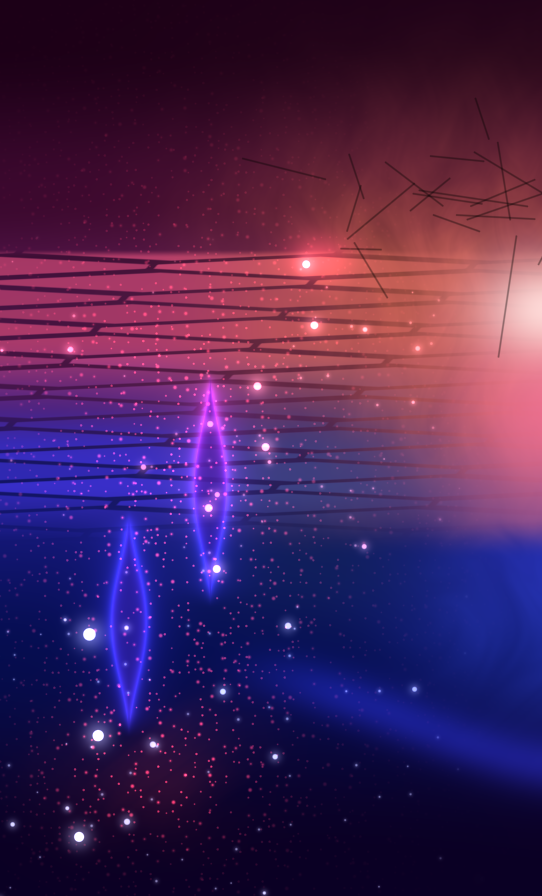
Write a Shadertoy shader that draws this background.

```glsl
// Cosmic dusk: a wine-to-navy gradient with a warm glow at the right, crossed by
// a sheared lattice of flat diamonds, two spindles, cracks, hashed stars and dust.
// Layered sines shape the clouds.

const vec3 NIGHT = vec3(0.11, 0.0, 0.09), WINE = vec3(0.23, 0.03, 0.18);
const vec3 PLUM = vec3(0.34, 0.09, 0.32), BLUE = vec3(0.09, 0.1, 0.5);
const vec3 NAVY = vec3(0.02, 0.05, 0.31), ABYSS = vec3(0.04, 0.0, 0.14);
const vec3 ORANGE = vec3(0.74, 0.36, 0.28), ROSE = vec3(0.96, 0.45, 0.58);
const vec3 PINK_CELL = vec3(0.82, 0.29, 0.46), CORAL_CELL = vec3(0.84, 0.4, 0.36);
const vec3 BLUE_CELL = vec3(0.25, 0.2, 0.86), SLATE_CELL = vec3(0.24, 0.27, 0.52);
const vec3 MAGENTA = vec3(0.76, 0.2, 0.84), EMBER = vec3(0.9, 0.22, 0.3);
const float LATTICE_TOP = 0.72, ROW_HEIGHT = 0.0352, CELL_WIDTH = 0.59, SHEAR = 0.052;
const int CRACKS = 20;

float hash(vec2 p) {
  p = fract(p * vec2(0.1031, 0.1137));
  p += dot(p, p.yx + 33.33);
  return fract((p.x + p.y) * p.x * 47.3);
}

// Gaussian spot: centre in xy, radii in zw
float glow(vec2 p, vec4 spot) {
  vec2 d = (p - spot.xy) / spot.zw;
  return exp(-dot(d, d));
}

float clouds(vec2 p) {
  float sum = 0.0, amp = 0.5;
  for (int i = 0; i < 5; i++) {
    p += 0.6 * sin(p.yx * 1.3 + float(i));
    sum += amp * sin(p.x) * sin(p.y + 1.0);
    p = mat2(1.3, 1.2, -1.2, 1.3) * p;
    amp *= 0.6;
  }
  return 0.5 + 0.5 * sum;
}

float segment(vec2 p, vec2 a, vec2 d) {
  return length(p - a - d * clamp(dot(p - a, d) / dot(d, d), 0.0, 1.0));
}

// Staggered rows of tapered diamonds
float lattice(vec2 p, float px) {
  float mask = 0.0, aa = px / ROW_HEIGHT;
  for (int i = 0; i < 2; i++) {
    float stagger = 0.5 * float(i);
    float r = (LATTICE_TOP - p.y) / ROW_HEIGHT - stagger;
    float x = (p.x - 0.28 + SHEAR * (r - 0.5)) / CELL_WIDTH - stagger;
    float tip = abs(fract(x) - 0.5) * 2.0;
    float inside = mix(0.31, 0.06, tip) - abs(fract(r) - 0.5);
    float cell = smoothstep(-aa, aa, inside) * smoothstep(0.985, 0.965, tip);
    mask = max(mask, cell * (0.65 + 0.35 * hash(floor(vec2(x, r)) + 9.0)));
  }
  return mask;
}

// Disc with a soft halo
float star(float d, float radius, float px) {
  return smoothstep(radius + px, radius - px, d) + 0.4 * exp(-d * d / (radius * radius * 6.0));
}

// One jittered star per grid cell
float scatter(vec2 q, float grid, float density, float radius, float px) {
  vec2 id = floor(q * grid);
  vec2 spot = 0.25 + 0.5 * vec2(hash(id + 3.0), hash(id + 17.0));
  float d = length(fract(q * grid) - spot);
  float size = radius * (0.4 + 0.6 * hash(id + 41.0));
  return star(d / grid, size, px) * step(hash(id + 71.0), density) * smoothstep(0.25, 0.15, d);
}

// Dark leaf with a luminous rim
vec3 spindle(vec3 col, vec2 p, vec2 size, vec3 rim) {
  float t = clamp(p.y / size.y, -1.0, 1.0), taper = cos(1.5708 * t);
  float d = abs(p.x) - size.x * taper * taper, fade = smoothstep(1.0, 0.75, abs(t));
  col = mix(col, vec3(0.09, 0.05, 0.34), 0.75 * fade * smoothstep(0.004, -0.004, d));
  return col + rim * fade * (0.6 * exp(-abs(d) / 0.007) + 0.3 * exp(-max(d, 0.0) / 0.035));
}

void mainImage(out vec4 fragColor, in vec2 fragCoord) {
  vec2 p = fragCoord / iResolution.xy, aspect = vec2(iResolution.x / iResolution.y, 1.0);
  vec2 q = p * aspect;
  float px = 1.0 / iResolution.y, mist = clouds(q * 13.0);

  // Sky gradient and cool glows
  vec3 col = mix(ABYSS, NAVY, smoothstep(0.04, 0.29, p.y));
  col = mix(col, BLUE, smoothstep(0.26, 0.46, p.y));
  col = mix(col, PLUM, smoothstep(0.46, 0.6, p.y));
  col = mix(col, WINE, smoothstep(0.66, 0.78, p.y));
  col = mix(col, NIGHT, smoothstep(0.78, 0.95, p.y));
  col = mix(col, vec3(0.06, 0.13, 0.32), 0.7 * glow(p, vec4(0.58, 0.38, 0.25, 0.08)));
  col += vec3(0.12, 0.15, 0.38) * glow(p, vec4(1.05, 0.31, 0.25, 0.12)) * (0.6 + 0.7 * mist);
  float beam = (p.y - 0.25 + 0.11 * smoothstep(0.4, 1.1, p.x)) / 0.03;
  col += vec3(0.06, 0.07, 0.28) * exp(-beam * beam) * smoothstep(0.35, 0.65, p.x);

  // Warm glow with a soft lower edge
  float horizon = smoothstep(0.375, 0.425, p.y + 0.02 * (mist - 0.5));
  float warm = glow(p, vec4(0.88, 0.64, 0.42, 0.2)) * (0.65 + 0.55 * mist);
  float streaks = clouds(q * vec2(45.0, 22.0) + 4.0);
  col = mix(col, ORANGE * (0.85 + 0.3 * streaks), min(warm * horizon, 0.95));

  // Diamond lattice
  float cells = lattice(p, px);
  vec3 cool = mix(BLUE_CELL, SLATE_CELL, smoothstep(0.22, 0.52, p.x));
  vec3 hot = mix(PINK_CELL, CORAL_CELL, smoothstep(0.25, 0.65, p.x));
  float band = smoothstep(0.722, 0.712, p.y) * smoothstep(0.39, 0.46, p.y);
  band *= 1.0 - 0.75 * smoothstep(0.55, 0.95, p.x);
  band *= 1.0 - 0.55 * glow(p, vec4(0.1, 0.545, 0.9, 0.035));
  col *= 1.0 - 0.22 * band * (1.0 - cells);
  col = mix(col, mix(cool, hot, smoothstep(0.5, 0.63, p.y)), 0.85 * cells * band);

  // Rose edge and white core
  col = mix(col, ROSE, horizon * 0.9 * glow(p, vec4(1.03, 0.54, 0.21, 0.14)));
  col = mix(col, vec3(1.0, 0.87, 0.86), 0.95 * glow(p, vec4(1.01, 0.655, 0.13, 0.055)));
  col += vec3(0.35, 0.08, 0.12) * glow(p, vec4(0.59, 0.71, 0.06, 0.025));

  // Cracks
  for (int i = 0; i < CRACKS; i++) {
    vec2 s = vec2(float(i) * 7.0 + 1.0, 5.0);
    vec2 a = vec2(0.6 + 0.42 * hash(s), 0.7 + 0.16 * hash(s + 11.0)) * aspect;
    float turn = 6.2832 * hash(s + 23.0), len = 0.04 + 0.1 * hash(s + 31.0);
    float d = segment(q, a, len * vec2(cos(turn), sin(turn)));
    col *= 1.0 - 0.38 * smoothstep(1.2 * px + 0.0006, 0.0, d);
  }

  // Spindles
  vec3 rim = mix(BLUE_CELL, MAGENTA, smoothstep(0.38, 0.53, p.y));
  col = spindle(col, p - vec2(0.388, 0.455), vec2(0.03, 0.135), rim);
  col = spindle(col, p - vec2(0.238, 0.305), vec2(0.032, 0.13), BLUE_CELL);

  // Ember cloud and dust
  float ember = glow(p, vec4(0.28, 0.145, 0.17, 0.07));
  col += vec3(0.26, 0.07, 0.03) * ember * mist;
  float dust = scatter(q, 70.0, 0.35, 0.0017, px) + scatter(q + 0.37, 120.0, 0.3, 0.0011, px);
  col += EMBER * dust * 0.7 * min(glow(p, vec4(0.33, 0.42, 0.27, 0.29)) + ember, 1.0);

  // Scattered stars and two bright trails
  float stars = 0.7 * scatter(q + 0.11, 13.0, 0.28, 0.0035, px) + 0.4 * scatter(q, 32.0, 0.22, 0.0014, px);
  stars *= smoothstep(0.76, 0.66, p.y) * smoothstep(0.9, 0.7, p.x);
  for (int i = 0; i < 6; i++) {
    float k = float(i);
    vec2 rising = vec2(0.4 + 0.045 * k - 0.06 * mod(k, 2.0), 0.365 + 0.068 * k);
    vec2 falling = vec2(0.165 + 0.02 * sin(k * 2.2), 0.292 - 0.113 * k);
    stars += star(length(q - rising * aspect), 0.0042, px);
    stars += star(length(q - falling * aspect), 0.0068 - 0.0007 * k, px);
  }
  col += stars * mix(vec3(0.85, 0.88, 1.0), vec3(1.0, 0.55, 0.62), smoothstep(0.25, 0.45, p.y));
  fragColor = vec4(clamp(col, 0.0, 1.0), 1.0);
}
```
